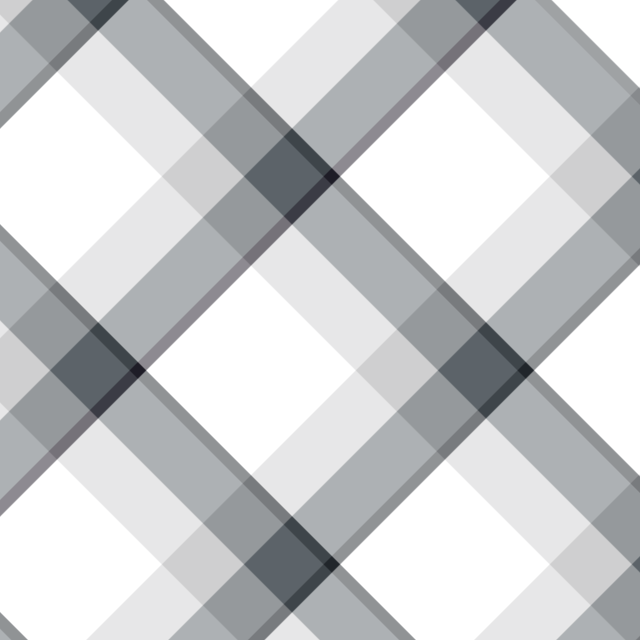
Write a three.js fragment shader that draws this pattern.

```glsl
// Diagonal grey plaid: two crossing sets of three-tone bands that darken where they overlap.

varying vec2 vUv;

// Layout, measured along x + y and x - y in canvas units
const float PERIOD = 0.6061;
const float PALE_WIDTH = 0.1283;
const float MID_WIDTH = 0.1243;
const float LINE_WIDTH = 0.0260;
const float FALLING_START = 0.9772;
const float RISING_START = -0.4714;
const float SOFTNESS = 0.002;

// Ink is the amount of light each tone removes from the paper
const vec3 PAPER = vec3(1.0);
const vec3 PALE_INK = vec3(0.094, 0.094, 0.092);
const vec3 MID_INK = vec3(0.320, 0.305, 0.295);
const vec3 LINE_INK = vec3(0.435, 0.425, 0.415);

// Two edge lines differ from the rest
const vec3 MAUVE_SHIFT = vec3(0.012, 0.035, 0.018);
const float MAUVE_BAND = 0.0;
const float FAINT_BAND = 1.0;
const float FAINTNESS = 0.5;

float rise(float edge, float d) {
  return smoothstep(edge - SOFTNESS, edge + SOFTNESS, d);
}

// Number of the band nearest to an offset; the seam falls in the blank gap
float bandIndex(float offset) {
  return floor(offset / PERIOD + 0.25);
}

float isBand(float index, float chosen) {
  return 1.0 - step(0.5, abs(index - chosen));
}

// Pale strip, mid strip and narrow dark line, side by side
vec3 bandInk(float offset, vec3 lineInk) {
  float d = offset - bandIndex(offset) * PERIOD;
  float midStart = PALE_WIDTH;
  float lineStart = midStart + MID_WIDTH;
  vec3 ink = PALE_INK * rise(0.0, d);
  ink = mix(ink, MID_INK, rise(midStart, d));
  ink = mix(ink, lineInk, rise(lineStart, d));
  return ink * (1.0 - rise(lineStart + LINE_WIDTH, d));
}

void main() {
  float falling = vUv.x + vUv.y - FALLING_START;
  float rising = vUv.x - vUv.y - RISING_START;

  // Edge line variation per band
  float faint = FAINTNESS * isBand(bandIndex(falling), FAINT_BAND);
  vec3 fallingLine = mix(LINE_INK, MID_INK, faint);
  vec3 risingLine = LINE_INK + MAUVE_SHIFT * isBand(bandIndex(rising), MAUVE_BAND);

  // Overlapping inks add up
  vec3 color = PAPER - bandInk(falling, fallingLine) - bandInk(rising, risingLine);
  gl_FragColor = vec4(clamp(color, 0.0, 1.0), 1.0);
}
```
